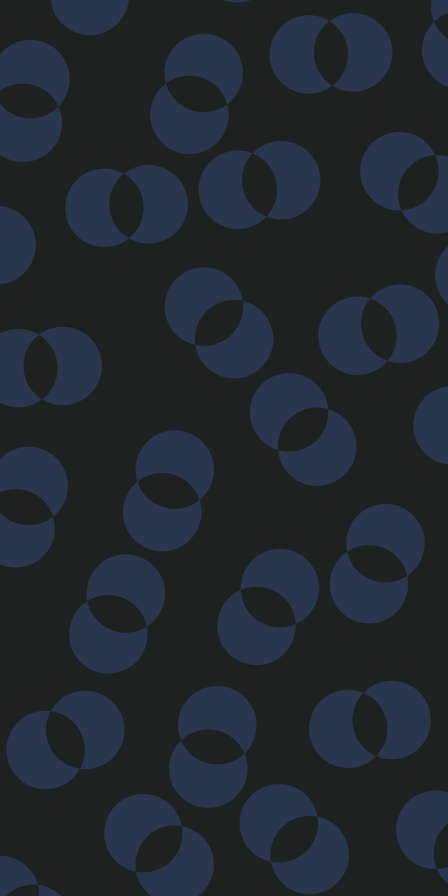
Give the GLSL for this pattern, as a Shadertoy shader.

```glsl
// Scattered pairs of overlapping discs; the lens shared by a pair is left empty.
// Pairs sit on a tilted triangular lattice, are jittered, then pushed apart
// from their neighbours so that they stay clear of one another.

#define PITCH 0.331        // lattice spacing, in canvas widths
#define TILT 0.16          // lattice rotation, radians
#define JITTER 0.066       // largest random shift of a pair
#define RADIUS 0.0875      // disc radius
#define HALF_GAP 0.0495    // half the distance between the discs of a pair
#define CLEARANCE 0.199    // wanted distance between discs of different pairs
#define BASE_ANGLE 0.21    // first of three main directions
#define ANGLE_SPREAD 0.32  // random deviation from a main direction
#define SEED 23.0
#define GROUND vec3(0.113, 0.129, 0.124)
#define BLUE vec3(0.165, 0.212, 0.306)

const float TAU = 6.2831853;

struct Pair {
    vec2 center;
    vec2 arm;  // from the center to one disc
};

vec3 hash3(vec2 p) {
    vec3 h = fract(vec3(p.xyx) * vec3(0.1031, 0.1030, 0.0973));
    h += dot(h, h.yxz + 33.33);
    return fract((h.xxy + h.yzz) * h.zyx);
}

vec2 direction(float angle) {
    return vec2(cos(angle), sin(angle));
}

// Lattice axes as matrix columns, 60 degrees apart
mat2 latticeAxes() {
    return PITCH * mat2(direction(TILT), direction(TILT + TAU / 6.0));
}

// Jittered pair of one lattice cell, before spacing
Pair rawPair(vec2 cell) {
    vec3 place = hash3(cell + SEED);
    vec3 turn = hash3(cell + SEED + 71.0);
    vec2 shift = JITTER * sqrt(place.x) * direction(TAU * place.y);
    float angle = BASE_ANGLE + floor(turn.x * 3.0) * TAU / 6.0
                + ANGLE_SPREAD * (turn.y + turn.z - 1.0);
    return Pair(latticeAxes() * cell + shift, HALF_GAP * direction(angle));
}

// Shift that moves a disc out of another disc's clearance
vec2 push(vec2 a, vec2 b) {
    vec2 away = a - b;
    float dist = max(length(away), 0.001);
    return 0.5 * max(CLEARANCE - dist, 0.0) * away / dist;
}

// Pair of a cell after one step of repulsion
Pair spacedPair(vec2 cell) {
    Pair self = rawPair(cell);
    vec2 shift = vec2(0.0);
    for (int j = -1; j <= 1; j++)
    for (int i = -1; i <= 1; i++) {
        if (i == 0 && j == 0) continue;
        Pair other = rawPair(cell + vec2(i, j));
        for (float s = -1.0; s <= 1.0; s += 2.0)
        for (float t = -1.0; t <= 1.0; t += 2.0)
            shift += push(self.center + s * self.arm, other.center + t * other.arm);
    }
    self.center += shift;
    return self;
}

// Smooth disc coverage, about one pixel soft
float disc(vec2 p, vec2 center) {
    float soft = 0.75 / iResolution.x;
    return 1.0 - smoothstep(-soft, soft, length(p - center) - RADIUS);
}

void mainImage(out vec4 fragColor, in vec2 fragCoord) {
    vec2 p = fragCoord / iResolution.x;
    mat2 axes = latticeAxes();
    vec2 home = floor(inverse(axes) * p + 0.5);

    float cover = 0.0;
    for (int j = -1; j <= 1; j++)
    for (int i = -1; i <= 1; i++) {
        vec2 cell = home + vec2(i, j);
        if (distance(p, axes * cell) > PITCH) continue;  // out of reach
        Pair pair = spacedPair(cell);
        float a = disc(p, pair.center + pair.arm);
        float b = disc(p, pair.center - pair.arm);
        cover = max(cover, a + b - 2.0 * a * b);  // exclusive or
    }
    fragColor = vec4(mix(GROUND, BLUE, cover), 1.0);
}
```
